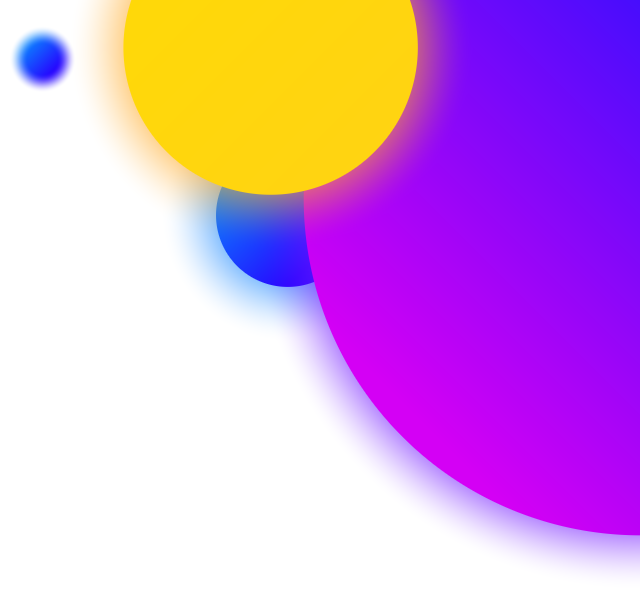
Write a Shadertoy shader that draws this background.

```glsl
const vec3 PAPER = vec3(1.0);

// Discs as centre.xy and radius, in units of the canvas height
const vec3 BIG_DISC = vec3(1.0535, 0.6735, 0.5540);
const vec3 SUN_DISC = vec3(0.4451, 0.9218, 0.2421);
const vec3 BLUE_DISC = vec3(0.4733, 0.6461, 0.1180);
const vec3 SOFT_DISC = vec3(0.0700, 0.9026, 0.0395);

const vec3 MAGENTA = vec3(0.83, 0.00, 0.96);
const vec3 INDIGO = vec3(0.28, 0.05, 0.99);
const vec3 SUN_LIGHT = vec3(1.00, 0.85, 0.03);
const vec3 SUN_DEEP = vec3(1.00, 0.83, 0.07);
const vec3 AZURE = vec3(0.04, 0.53, 1.00);
const vec3 ULTRAMARINE = vec3(0.15, 0.02, 1.00);

const vec3 BIG_GLOW = vec3(0.45, 0.10, 1.00);
const vec3 SUN_GLOW = vec3(1.00, 0.67, 0.16);
const vec3 BLUE_GLOW = vec3(0.10, 0.53, 1.00);

const float GLOW_WIDTH = 0.092;
const float SOFT_BLUR = 0.0155;
const float BLUE_STOP = 0.85;
const vec2 DOWN_RIGHT = vec2(0.7071, -0.7071);

float discDistance(vec2 p, vec3 disc) {
    return length(p - disc.xy) - disc.z;
}

// Coverage falling from one inside to zero outside, half at the edge
float softCover(float d, float width) {
    return 1.0 - smoothstep(-width, width, d);
}

// Position across a disc along the down-right diagonal, from 0 to 1
float diagonal(vec2 p, vec3 disc) {
    return clamp(0.5 + 0.5 * dot(p - disc.xy, DOWN_RIGHT) / disc.z, 0.0, 1.0);
}

vec3 blueGradient(vec2 p, vec3 disc) {
    return mix(AZURE, ULTRAMARINE, min(diagonal(p, disc) / BLUE_STOP, 1.0));
}

// Lays a disc with its surrounding glow over the colour below
vec3 glowingDisc(vec3 below, vec2 p, vec3 disc, vec3 fill, vec3 glow) {
    float d = discDistance(p, disc);
    float edge = clamp(0.5 - d * iResolution.y, 0.0, 1.0);
    vec3 lit = mix(below, glow, softCover(d, GLOW_WIDTH));
    return mix(lit, fill, edge);
}

void mainImage(out vec4 fragColor, in vec2 fragCoord) {
    vec2 p = fragCoord / iResolution.y;
    vec3 color = PAPER;

    // Blurred dot
    float dot0 = softCover(discDistance(p, SOFT_DISC), SOFT_BLUR);
    color = mix(color, blueGradient(p, SOFT_DISC), dot0);

    // Overlapping discs, back to front
    vec3 bigFill = mix(MAGENTA, INDIGO, clamp((p.x + p.y - 1.0) / 1.05, 0.0, 1.0));
    vec3 sunFill = mix(SUN_LIGHT, SUN_DEEP, diagonal(p, SUN_DISC));
    color = glowingDisc(color, p, BLUE_DISC, blueGradient(p, BLUE_DISC), BLUE_GLOW);
    color = glowingDisc(color, p, BIG_DISC, bigFill, BIG_GLOW);
    color = glowingDisc(color, p, SUN_DISC, sunFill, SUN_GLOW);

    fragColor = vec4(color, 1.0);
}
```
